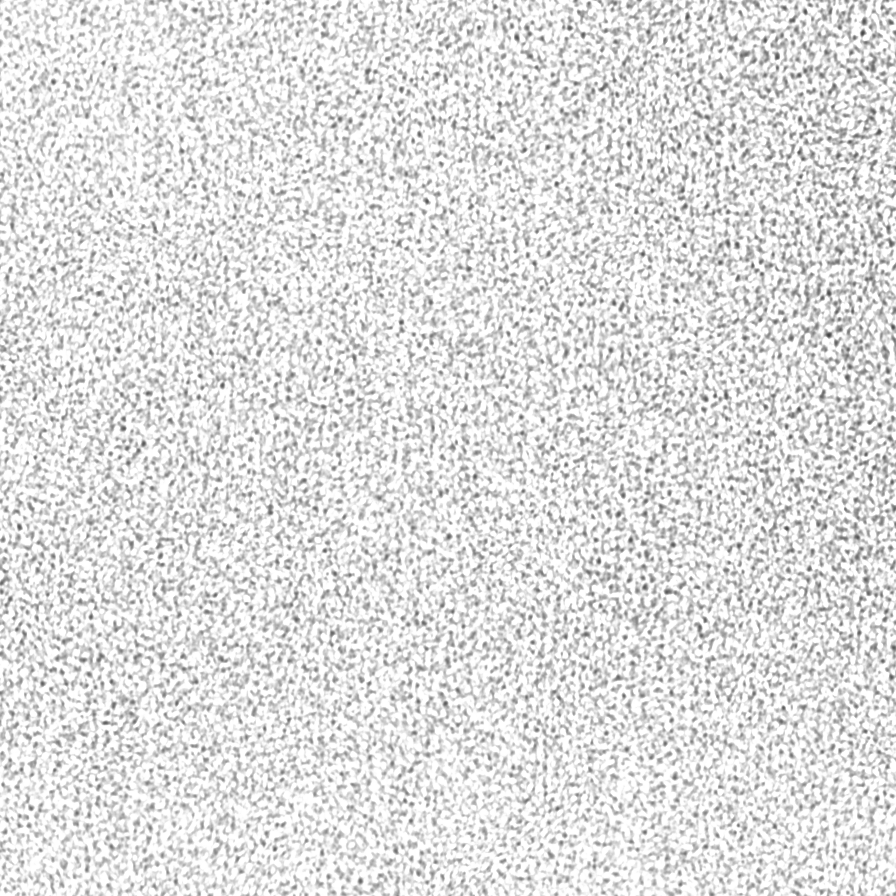
A Shadertoy shader for this texture:

```glsl
const float TAU = 6.2831853;
const vec3 SURFACE_WHITE = vec3(1.0);
const float DEEPEST_PIT = 0.85;

vec3 hash32(vec2 p) {
    vec3 q = fract(p.xyx * vec3(0.1031, 0.1030, 0.0973));
    q += dot(q, q.yxz + 33.33);
    return fract((q.xxy + q.yzz) * q.zyx);
}

float valueNoise(vec2 p) {
    vec2 cell = floor(p);
    vec2 f = fract(p);
    f = f * f * (3.0 - 2.0 * f);
    float low = mix(hash32(cell).x, hash32(cell + vec2(1.0, 0.0)).x, f.x);
    float high = mix(hash32(cell + vec2(0.0, 1.0)).x, hash32(cell + 1.0).x, f.x);
    return mix(low, high, f.y);
}

mat2 rotation(float angle) {
    float c = cos(angle);
    float s = sin(angle);
    return mat2(c, s, -s, c);
}

// Bump with a shallow surround, so pits and grains stay evenly spaced
float grainKernel(float distSquared) {
    float falloff = max(1.0 - distSquared, 0.0);
    return falloff * falloff * (1.0 - 3.0 * distSquared);
}

// Scattered bumps and dents of similar strength, scaled to unit deviation
float grainField(vec2 p, int grainsPerCell) {
    vec2 home = floor(p);
    float total = 0.0;
    for (int y = -1; y <= 1; y++) {
        for (int x = -1; x <= 1; x++) {
            vec2 cell = home + vec2(x, y);
            for (int i = 0; i < grainsPerCell; i++) {
                vec3 seed = hash32(cell + 317.0 * float(i) + 41.0);
                vec2 offset = p - cell - seed.xy;
                float side = 2.0 * seed.z - 1.0;
                float weight = sign(side) * (0.6 + 0.4 * abs(side));
                total += weight * grainKernel(dot(offset, offset));
            }
        }
    }
    return total / (0.42 * sqrt(float(grainsPerCell)));
}

// Faint knitted ribs crossed by slanted rows
float weave(vec2 p, float ribs, float rows) {
    float rib = sin(TAU * ribs * (p.x - 0.08 * p.y));
    float row = sin(TAU * rows * (p.y + 0.35 * p.x));
    return 0.24 * rib + 0.18 * row + 0.2 * rib * row;
}

// Slow change of pit depth: deeper at the right, paler below and at upper left
float broadShade(vec2 uv) {
    float right = smoothstep(0.45, 1.0, uv.x) * smoothstep(-0.1, 0.5, uv.y);
    float bottom = 1.0 - smoothstep(0.0, 0.3, uv.y);
    float upperLeft = 1.0 - smoothstep(0.0, 0.5, length(uv - vec2(0.05, 1.0)));
    float leftRim = 1.0 - smoothstep(0.0, 0.02, uv.x);
    float mottling = valueNoise(uv * 6.0) - 0.5;
    return 0.44 * right - 0.28 * bottom - 0.28 * upperLeft
         + 0.2 * leftRim + 0.2 * mottling;
}

// Rounded clamp that flattens everything above the surface
float softPositive(float value, float softness) {
    return 0.5 * (value + sqrt(value * value + softness * softness));
}

void mainImage(out vec4 fragColor, in vec2 fragCoord) {
    vec2 uv = fragCoord / iResolution.y;

    // Gentle distortion of the cloth
    vec2 drift = vec2(valueNoise(uv * 9.0), valueNoise(uv * 9.0 + 57.0)) - 0.5;
    vec2 cloth = uv + 0.012 * drift;

    // Leaning grains, taller than wide, with ragged edges from a finer layer
    vec2 grainPos = rotation(0.13) * cloth * vec2(152.0, 130.0) + 200.0;
    vec2 finePos = rotation(0.7) * grainPos * 1.5 + 400.0;
    float relief = 0.86 * grainField(grainPos, 2) + 0.36 * grainField(finePos, 1);
    relief += weave(cloth, 76.0, 84.0);

    // Grey pits sink below a bright flat surface and level out at the floor
    float shade = broadShade(uv);
    float contrast = 0.19 * (1.0 + 0.4 * shade);
    float depth = softPositive(0.085 + contrast * (relief + 0.5 * shade), 0.03);
    depth = DEEPEST_PIT * tanh(depth / DEEPEST_PIT);
    fragColor = vec4(clamp(SURFACE_WHITE - depth, 0.0, 1.0), 1.0);
}
```
